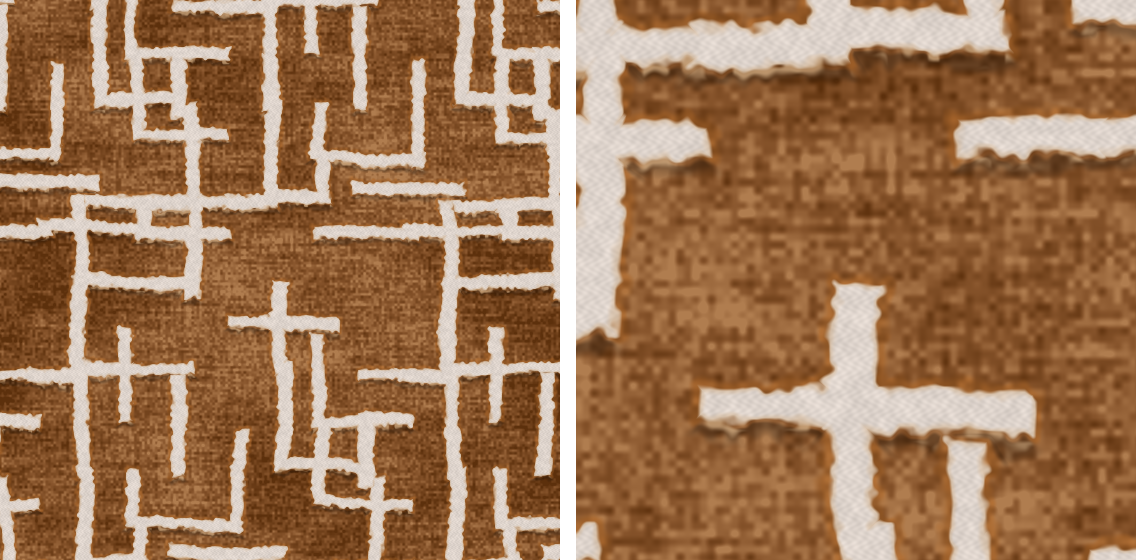
Left: the whole. Right: its middle third, enlarged.
Reproduce this texture procedurally as a Shadertoy shader.

```glsl
// Cut velvet: brown pile blocks parted by a maze of flat cream woven bars.
// Bars are straight runs on a jittered half-drop grid; the pile is layered
// thread noise, with rust rims and pale tips along its frayed edges.

#define CELLS 12.2          // grid cells across the canvas
#define BAR_HALF_X 0.155    // half width of upright bars, in cells
#define BAR_HALF_Y 0.135    // half width of level bars, in cells
#define JITTER 0.5          // shift of the runs, in cells
#define FRAY 0.075          // raggedness of the pile edge
#define THREADS 215.0       // pile threads across the canvas
#define CREAM vec3(0.87, 0.83, 0.80)
#define DARK_PILE vec3(0.40, 0.22, 0.075)
#define MID_PILE vec3(0.53, 0.33, 0.17)
#define LIGHT_PILE vec3(0.69, 0.49, 0.31)
#define RUST vec3(0.61, 0.36, 0.14)
#define TIP vec3(0.80, 0.66, 0.50)

// Integer hash and value noise
float rnd(ivec2 c, int seed) {
    uint h = uint(c.x) * 374761393u + uint(c.y) * 668265263u + uint(seed) * 974711u;
    h = (h ^ (h >> 13)) * 1274126177u;
    h = (h ^ (h >> 15)) * 2246822519u;
    return float((h ^ (h >> 16)) & 65535u) / 65535.0;
}

float noise(vec2 p) {
    ivec2 c = ivec2(floor(p));
    vec2 f = fract(p);
    f = f * f * (3.0 - 2.0 * f);
    return mix(mix(rnd(c, 0), rnd(c + ivec2(1, 0), 0), f.x),
               mix(rnd(c + ivec2(0, 1), 0), rnd(c + ivec2(1, 1), 0), f.x), f.y);
}

// Half-drop repeat of an 8 by 8 cell motif
ivec2 wrapCell(ivec2 c) {
    c.x -= 4 * (c.y >> 3);
    return c & 7;
}

// Staggered two-cell runs along a grid line
int runIndex(int along, int across) {
    return ((along + 3 * across) & 7) >> 1;
}

// Shuffle of 32 runs that keeps 14 of them
bool keepRun(int g) {
    g = (g * 13 + 5) & 31;
    g ^= g >> 2;
    g = (g * 11) & 31;
    g ^= g >> 3;
    return g < 14;
}

vec2 gridPoint(ivec2 c) {
    ivec2 w = wrapCell(c);
    float dx = rnd(ivec2(w.x, runIndex(w.y, w.x)), 1) - 0.5;
    float dy = rnd(ivec2(runIndex(w.x, w.y), w.y), 2) - 0.5;
    return vec2(c) + JITTER * vec2(dx, dy);
}

float boxDistance(vec2 p, vec2 a, vec2 b, vec2 grow) {
    vec2 q = abs(p - 0.5 * (a + b)) - 0.5 * abs(b - a) - grow;
    return length(max(q, 0.0)) + min(max(q.x, q.y), 0.0);
}

// Signed distance to the bars, negative inside
float bars(vec2 p) {
    float d = 1.0;
    ivec2 base = ivec2(floor(p));
    for (int y = -1; y <= 1; y++)
    for (int x = -1; x <= 1; x++) {
        ivec2 c = base + ivec2(x, y);
        ivec2 w = wrapCell(c);
        vec2 a = gridPoint(c);
        vec2 grow = vec2(BAR_HALF_X, BAR_HALF_Y) + 0.05 * (rnd(w, 3) - 0.5);
        if (keepRun(w.x + 8 * runIndex(w.y, w.x)) || rnd(w, 4) < 0.05) {
            float top = gridPoint(c + ivec2(0, 1)).y;
            d = min(d, boxDistance(p, a, vec2(a.x, top), grow));
        }
        if (keepRun(runIndex(w.x, w.y) + 4 * w.y) || rnd(w, 5) < 0.05) {
            float right = gridPoint(c + ivec2(1, 0)).x;
            d = min(d, boxDistance(p, a, vec2(right, a.y), grow));
        }
    }
    return d;
}

void mainImage(out vec4 fragColor, in vec2 fragCoord) {
    vec2 uv = fragCoord / iResolution.y;
    vec2 p = uv * CELLS;
    float pixel = CELLS / iResolution.y;

    // Slow slant, hand-cut wobble and fine fray
    p += 0.22 * (vec2(noise(p * 0.6), noise(p * 0.6 + 31.0)) - 0.5);
    p += 0.07 * (vec2(noise(p * 4.0 + 7.0), noise(p * 4.0 + 53.0)) - 0.5);
    float fray = noise(uv * 150.0 + 11.0) - 0.5;
    float d = bars(p) + FRAY * fray;
    float dAbove = bars(p + vec2(0.0, 0.1)) + FRAY * fray;
    float topEdge = smoothstep(0.02, 0.09, d - dAbove);

    // Pile: threads, level streaks, upright ribs and worn patches
    float thread = noise(uv * THREADS);
    float tone = 0.41 + 0.75 * (thread - 0.5);
    tone += 0.45 * (noise(uv * vec2(14.0, THREADS) + 5.0) - 0.5);
    tone += 0.30 * (noise(uv * vec2(THREADS, 25.0) + 17.0) - 0.5);
    tone += 0.60 * (noise(uv * 6.0 + 3.0) - 0.5);
    tone += 0.40 * (noise(uv * vec2(12.0, 28.0) + 9.0) - 0.5);
    tone = clamp(tone, -0.15, 1.0);
    vec3 pile = mix(DARK_PILE, MID_PILE, min(tone * 2.0, 1.0));
    pile = mix(pile, LIGHT_PILE, max(tone * 2.0 - 1.0, 0.0));

    // Rust rims on sides and feet; shade and pale tips on upper edges
    float rim = 1.0 - smoothstep(0.03, 0.10, d);
    pile = mix(pile, RUST * (0.85 + 0.3 * thread), 0.65 * rim * (1.0 - topEdge));
    float shade = smoothstep(0.02, 0.06, d) * (1.0 - smoothstep(0.07, 0.17, d));
    pile *= 1.0 - 0.28 * shade * topEdge;
    float tips = smoothstep(0.45, 0.8, noise(uv * 130.0 + 41.0));
    pile = mix(pile, TIP, 0.75 * tips * rim * topEdge);

    // Flat cream weave, shaded where it meets the pile
    float weave = sin(uv.x * 1000.0 + 1.5 * sin(uv.y * 560.0)) * sin(uv.y * 1120.0);
    vec3 cloth = CREAM * (1.0 + 0.035 * weave + 0.07 * (noise(uv * 190.0 + 23.0) - 0.5));
    cloth = mix(cloth, TIP, 0.5 * smoothstep(-0.06, 0.0, d));

    float soft = max(0.9 * pixel, 0.018);
    fragColor = vec4(mix(cloth, pile, smoothstep(-soft, soft, d)), 1.0);
}
```
